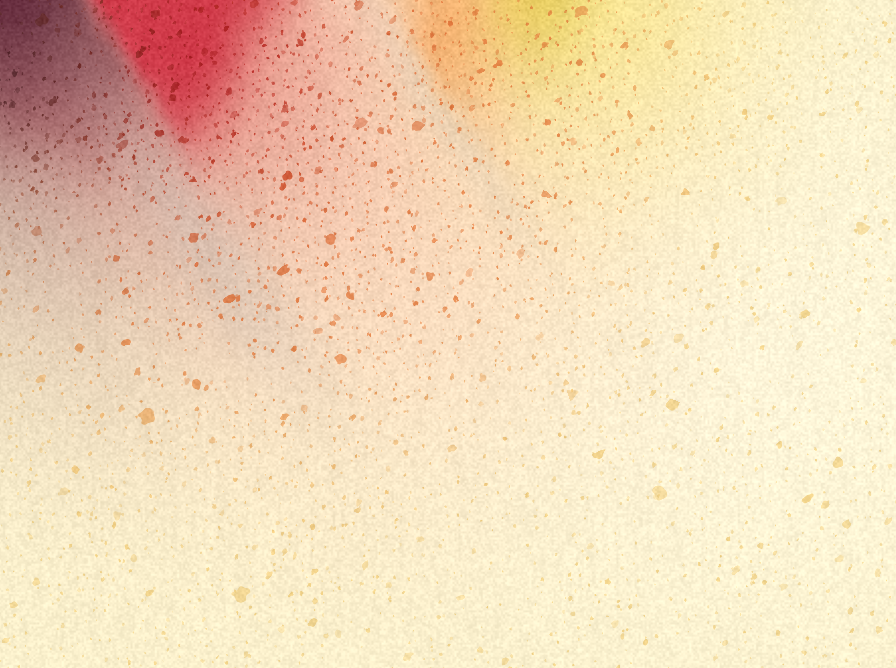
This background is drawn by a WebGL 2 fragment shader. Its source:

```glsl
#version 300 es
precision highp float;
// Warm watercolour washes fading over cream paper, spattered with paint specks.

uniform vec2 u_resolution;
out vec4 fragColor;

// Wash colours
const vec3 CREAM  = vec3(0.985, 0.947, 0.805);
const vec3 IVORY  = vec3(0.995, 0.965, 0.855);
const vec3 PEACH  = vec3(0.970, 0.785, 0.690);
const vec3 TAUPE  = vec3(0.750, 0.630, 0.600);
const vec3 ROSE   = vec3(0.740, 0.420, 0.430);
const vec3 PINK   = vec3(0.890, 0.480, 0.460);
const vec3 RED    = vec3(0.820, 0.230, 0.290);
const vec3 PLUM   = vec3(0.390, 0.160, 0.230);
const vec3 MIST   = vec3(0.790, 0.750, 0.710);
const vec3 ORANGE = vec3(0.960, 0.670, 0.400);
const vec3 LEMON  = vec3(0.975, 0.900, 0.540);
const vec3 OLIVE  = vec3(0.900, 0.800, 0.320);

// Speck colours
const vec3 SPECK_GOLD   = vec3(0.930, 0.780, 0.430);
const vec3 SPECK_ORANGE = vec3(0.890, 0.480, 0.230);
const vec3 SPECK_RED    = vec3(0.700, 0.120, 0.130);
const vec3 SPECK_DARK   = vec3(0.230, 0.090, 0.130);

// Slanted wash borders: x at the top, and drift in x per unit of depth
const float LEFT_EDGE = 0.131;
const float RIGHT_EDGE = 0.575;
const float EDGE_SLANT = 0.65;
const float GRAIN = 0.045;
const float TOOTH = 0.075;
const float WEAVE = 0.018;

float hash(vec2 p) {
  vec3 q = fract(vec3(p.xyx) * 0.1031);
  q += dot(q, q.yzx + 33.33);
  return fract((q.x + q.y) * q.z);
}

float noise(vec2 p) {
  vec2 i = floor(p), f = fract(p);
  f = f * f * (3.0 - 2.0 * f);
  return mix(mix(hash(i), hash(i + vec2(1, 0)), f.x),
             mix(hash(i + vec2(0, 1)), hash(i + vec2(1, 1)), f.x), f.y);
}

float fbm(vec2 p) {
  float sum = 0.0, amp = 0.5;
  for (int i = 0; i < 4; i++) {
    sum += amp * noise(p);
    p = p * 2.03 + 17.0;
    amp *= 0.5;
  }
  return sum;
}

// Soft elliptical glow
float glow(vec2 p, vec2 center, vec2 radius) {
  vec2 q = (p - center) / radius;
  return exp(-dot(q, q));
}

// Coverage of one jittered grid of uneven specks of varied strength
float specks(vec2 p, float cell, float size, float density, float seed, float pixel) {
  float a = 0.4 + seed;
  vec2 g = mat2(cos(a), sin(a), -sin(a), cos(a)) * p / cell + 50.0;
  vec2 id = floor(g) + seed * 71.0;
  vec2 jitter = 0.2 + 0.6 * vec2(hash(id), hash(id + 9.7));
  vec2 q = (fract(g) - jitter) * cell;
  q.y *= 1.0 + 0.7 * hash(id + 3.1);
  float radius = size * mix(0.4, 1.0, pow(hash(id + 5.3), 2.0));
  float outline = length(q) + radius * 0.8 * (noise(q / radius * 1.3 + id) - 0.5);
  float strength = step(hash(id + 21.9), density) * mix(0.4, 1.0, hash(id + 13.3));
  return strength * (1.0 - smoothstep(radius - pixel, radius + pixel, outline));
}

void main() {
  // x runs right and y runs down from the top, in canvas heights
  vec2 p = gl_FragCoord.xy / u_resolution.y;
  p.y = 1.0 - p.y;
  float pixel = 0.6 / u_resolution.y;
  vec2 w = p + 0.06 * (vec2(fbm(p * 6.0), fbm(p * 6.0 + 40.0)) - 0.47);

  float left = w.x - LEFT_EDGE - EDGE_SLANT * w.y;
  float right = w.x - RIGHT_EDGE - EDGE_SLANT * w.y;
  float pastLeft = smoothstep(-0.035, 0.03, left);
  float pastRight = smoothstep(-0.03, 0.03, right);

  // Broad pale washes
  vec3 col = mix(CREAM, IVORY, glow(p, vec2(1.15, 0.5), vec2(0.45, 0.4)));
  col = mix(col, PEACH, 0.75 * glow(w, vec2(0.52, 0.24), vec2(0.38, 0.42)));
  col = mix(col, TAUPE, 0.75 * glow(w, vec2(0.04, 0.24), vec2(0.30, 0.33)));
  col = mix(col, LEMON, 0.75 * glow(w, vec2(0.91, -0.02), vec2(0.22, 0.29)));
  col = mix(col, OLIVE, 0.8 * glow(w, vec2(0.79, -0.03), vec2(0.09, 0.15)));

  // Saturated wedges along the top
  col = mix(col, ORANGE, 0.8 * pastRight * glow(w, vec2(0.67, 0.03), vec2(0.08, 0.20)));
  col = mix(col, PINK, 0.8 * glow(w, vec2(0.30, 0.06), vec2(0.20, 0.24)));
  float redSide = 1.0 - smoothstep(-0.08, 0.07, w.x - 0.41 + 0.45 * w.y);
  float red = min(1.0, 1.15 * glow(w, vec2(0.26, 0.0), vec2(0.32, 0.25)));
  col = mix(col, RED, red * redSide * pastLeft);
  col = mix(col, ROSE, 0.6 * glow(w, vec2(0.08, 0.13), vec2(0.16, 0.12)) * (1.0 - pastLeft));
  float plum = glow(w, vec2(0.0, 0.0), vec2(0.24, 0.18));
  col = mix(col, PLUM, plum * (1.0 - pastLeft));

  // Cool veils beside both borders
  float veilLeft = exp(-pow((left + 0.06) / 0.07, 2.0)) * exp(-pow((w.y - 0.34) / 0.22, 2.0));
  float veilRight = exp(-pow((right + 0.02) / 0.035, 2.0)) * exp(-pow((w.y - 0.18) / 0.18, 2.0));
  col = mix(col, MIST, 0.45 * veilLeft + 0.25 * veilRight);

  // Specks darken and crowd towards the upper left
  float heat = glow(p, vec2(0.42, 0.1), vec2(0.52, 0.52));
  vec3 ink = mix(SPECK_GOLD, SPECK_ORANGE, smoothstep(0.08, 0.55, heat));
  ink = mix(ink, SPECK_RED, glow(p, vec2(0.30, 0.08), vec2(0.24, 0.25)));
  ink = mix(ink, SPECK_DARK, 0.9 * glow(p, vec2(0.0, 0.1), vec2(0.20, 0.24)));
  float crowd = (0.32 + 0.5 * heat) * (0.4 + 1.2 * noise(p * 9.0));
  float spots = specks(p, 0.10, 0.012, crowd, 0.13, pixel);
  spots = max(spots, specks(p, 0.047, 0.0068, crowd, 0.57, pixel));
  spots = max(spots, specks(p, 0.027, 0.0045, crowd, 0.91, pixel));
  spots = max(spots, specks(p, 0.016, 0.0029, crowd, 1.37, pixel));
  col = mix(col, ink, spots * (0.72 + 0.25 * heat));

  // Paper grain, fine tooth and a faint vertical weave
  col += GRAIN * (fbm(p * 150.0) - 0.47);
  col += TOOTH * (noise(p * 330.0) - 0.5);
  col += WEAVE * (noise(p * vec2(150.0, 14.0)) - 0.5);
  fragColor = vec4(clamp(col, 0.0, 1.0), 1.0);
}
```
